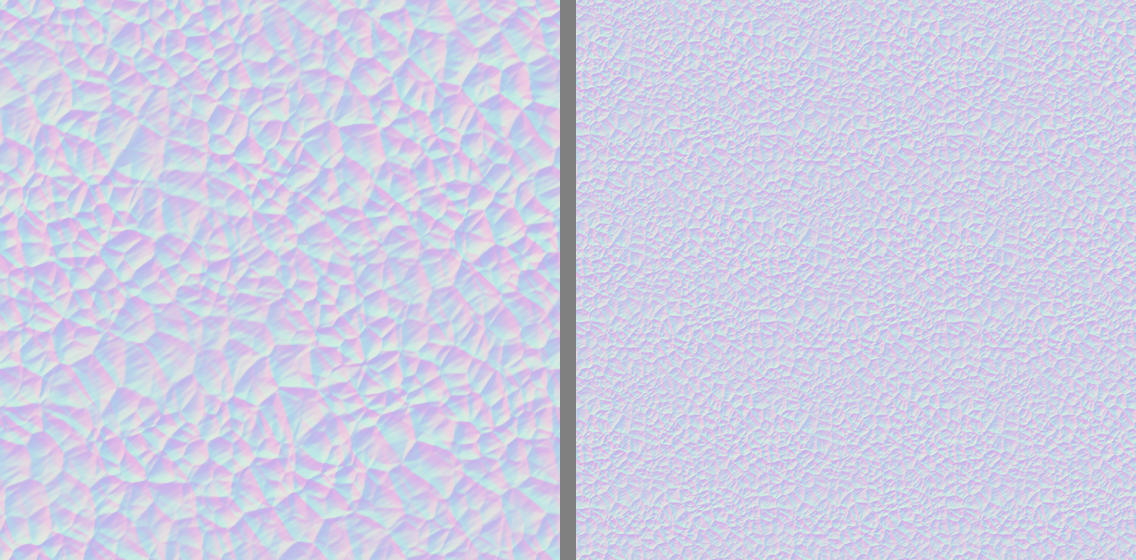
Left, the tile; right, the same tile 3 across and 3 down.
Give the GLSL for this texture map, as a three.js fragment shader.

```glsl
// Pale tangent-space normal map of grained leather: two layers of wrapped
// Voronoi creases, soft undulation and fine diagonal fibres form a height
// field, whose slope tints a lilac base. Integer lattices make it tile.

#define CREASE_DEPTH 0.024
#define CREASE_FALLOFF 2.8
#define WRINKLE_DEPTH 0.010
#define SWELL_HEIGHT 0.007
#define FIBRE_HEIGHT 0.0021
#define WARP 0.022
#define JITTER 0.84
#define SLOPE_STEP 0.0025
#define TINT_RANGE 0.135
#define BASE_COLOR vec3(0.814, 0.814, 0.900)

varying vec2 vUv;

// Integer matrices map the unit tile onto slanted lattices.
const mat2 CELLS = mat2(14.0, -8.0, 10.0, 11.0);
const mat2 WRINKLES = mat2(24.0, -13.0, 12.0, 22.0);
const mat2 SWELLS = mat2(29.0, -14.0, 12.0, 31.0);
const mat2 FIBRES = mat2(16.0, -84.0, 12.0, 112.0);
const mat2 HAIRS = mat2(26.0, -70.0, 10.0, 150.0);
const mat2 BROAD = mat2(6.0, -2.0, 3.0, 7.0);
const mat2 MEDIUM = mat2(15.0, 4.0, -5.0, 14.0);

vec2 hash22(vec2 p) {
  vec3 q = fract(p.xyx * vec3(0.1031, 0.1030, 0.0973));
  q += dot(q, q.yzx + 33.33);
  return fract((q.xx + q.yz) * q.zy);
}

// Brings a lattice point back into the unit tile, so opposite edges agree.
vec2 wrapCell(vec2 cell, mat2 lattice) {
  float det = lattice[0].x * lattice[1].y - lattice[1].x * lattice[0].y;
  vec2 tile = vec2(lattice[1].y * cell.x - lattice[1].x * cell.y,
                   lattice[0].x * cell.y - lattice[0].y * cell.x) / det;
  const float guard = 0.0001;
  return floor(lattice * (fract(tile + guard) - guard) + 0.5);
}

vec2 cellHash(vec2 cell, mat2 lattice, float seed) {
  return hash22(wrapCell(cell, lattice) + seed);
}

// Two channels of smooth value noise, centred on zero.
vec2 noise2(vec2 uv, mat2 lattice, float seed) {
  vec2 p = lattice * uv;
  vec2 i = floor(p);
  vec2 f = p - i;
  f = f * f * f * (f * (f * 6.0 - 15.0) + 10.0);
  vec2 low = mix(cellHash(i, lattice, seed),
                 cellHash(i + vec2(1.0, 0.0), lattice, seed), f.x);
  vec2 high = mix(cellHash(i + vec2(0.0, 1.0), lattice, seed),
                  cellHash(i + vec2(1.0, 1.0), lattice, seed), f.x);
  return mix(low, high, f.y) - 0.5;
}

// One on the border between cells, fading towards their centres.
float crease(vec2 uv, mat2 lattice, float seed) {
  vec2 p = lattice * uv;
  vec2 i = floor(p);
  float nearest = 8.0;
  float second = 8.0;
  for (int y = -1; y <= 1; y++) {
    for (int x = -1; x <= 1; x++) {
      vec2 cell = i + vec2(float(x), float(y));
      vec2 site = cell + 0.5 + JITTER * (cellHash(cell, lattice, seed) - 0.5);
      float d = length(site - p);
      second = min(second, max(nearest, d));
      nearest = min(nearest, d);
    }
  }
  float gap = second - nearest;
  return exp(-CREASE_FALLOFF * (sqrt(gap * gap + 0.004) - 0.063));
}

float height(vec2 uv) {
  vec2 broad = noise2(uv, BROAD, 3.0);
  vec2 bent = uv + WARP * broad + 0.5 * WARP * noise2(uv, MEDIUM, 17.0);
  float h = -CREASE_DEPTH * (1.0 + 0.9 * broad.x) * crease(bent, CELLS, 41.0);
  h -= WRINKLE_DEPTH * (1.0 + 1.5 * broad.y) * crease(bent, WRINKLES, 73.0);
  h += SWELL_HEIGHT * noise2(bent, SWELLS, 29.0).x;
  vec2 strand = uv + 0.4 * (bent - uv);
  h += FIBRE_HEIGHT * noise2(strand, FIBRES, 57.0).x;
  h += 0.8 * FIBRE_HEIGHT * noise2(strand, HAIRS, 91.0).y;
  return h;
}

void main() {
  // Slope by central differences; green points down the canvas.
  vec2 e = vec2(SLOPE_STEP, 0.0);
  vec2 slope = vec2(height(vUv - e.xy) - height(vUv + e.xy),
                    height(vUv + e.yx) - height(vUv - e.yx)) / (2.0 * SLOPE_STEP);
  vec2 tilt = slope / sqrt(1.0 + dot(slope, slope));

  // Red and green follow the tilt, blue recedes gently.
  vec2 tint = TINT_RANGE * tilt;
  vec3 color = BASE_COLOR + vec3(tint, -dot(tint, vec2(0.15, 0.12)));
  gl_FragColor = vec4(color, 1.0);
}
```
